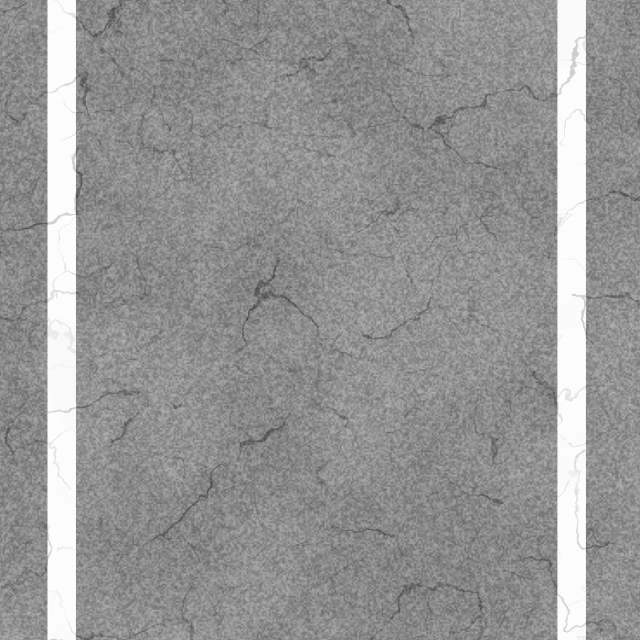
Reproduce this texture procedurally as a Shadertoy shader.

```glsl
// Cracked grey asphalt with two white painted lane stripes.
#define ASPHALT 0.557
#define PAINT 0.993
#define STRIPE_LEFT 0.0964
#define STRIPE_RIGHT 0.8932
#define STRIPE_HALF 0.0222
#define GRAIN_SCALE 370.0
#define GRAIN_AMOUNT 0.17
#define PATCH_AMOUNT 0.085
#define CRACK_CELLS 8.0
#define CRACK_WIDTH 0.0017
#define CRACK_DEPTH 0.15

float hash(vec2 p) {
    vec3 q = fract(vec3(p.xyx) * 0.1031);
    q += dot(q, q.yzx + 33.33);
    return fract((q.x + q.y) * q.z);
}

vec2 hash2(vec2 p) {
    return vec2(hash(p), hash(p + 71.7));
}

float noise(vec2 p) {
    vec2 i = floor(p), f = fract(p);
    f = f * f * (3.0 - 2.0 * f);
    return mix(mix(hash(i), hash(i + vec2(1, 0)), f.x),
               mix(hash(i + vec2(0, 1)), hash(i + vec2(1, 1)), f.x), f.y);
}

float fbm(vec2 p) {
    float sum = 0.0, amp = 0.5;
    for (int i = 0; i < 5; i++) {
        sum += amp * noise(p);
        p = mat2(1.6, 1.2, -1.2, 1.6) * p + 17.3;
        amp *= 0.5;
    }
    return sum;
}

// Jagged displacement that roughens the straight cell borders.
vec2 warp(vec2 p) {
    vec2 coarse = vec2(fbm(p * 11.0 + 3.1), fbm(p * 11.0 + 41.7)) - 0.5;
    vec2 fine = vec2(fbm(p * 45.0 + 9.4), fbm(p * 45.0 + 63.2)) - 0.5;
    return p + 0.10 * coarse + 0.018 * fine;
}

// Distance to the closest cell border (x) and a random value for it (y).
vec2 cellBorder(vec2 p) {
    vec2 base = floor(p), f = fract(p), nearCell = vec2(0), nearOffset = vec2(0);
    float best = 8.0;
    for (int y = -1; y <= 1; y++)
    for (int x = -1; x <= 1; x++) {
        vec2 cell = vec2(x, y);
        vec2 offset = cell + hash2(base + cell) - f;
        float d = dot(offset, offset);
        if (d < best) { best = d; nearCell = cell; nearOffset = offset; }
    }
    vec2 border = vec2(8.0, 0.0);
    for (int y = -2; y <= 2; y++)
    for (int x = -2; x <= 2; x++) {
        vec2 cell = nearCell + vec2(x, y);
        vec2 offset = cell + hash2(base + cell) - f;
        vec2 gap = offset - nearOffset;
        if (dot(gap, gap) < 1e-5) continue;
        float d = dot(0.5 * (nearOffset + offset), normalize(gap));
        if (d < border.x) border = vec2(d, hash(2.0 * base + cell + nearCell + 5.0));
    }
    return border;
}

// One net of cracks; borders vary in strength and some stay closed.
float crackNet(vec2 p, float cells, float width, float closed, float pixel) {
    vec2 border = cellBorder(p * cells);
    float strength = smoothstep(closed, closed + 0.5, border.y);
    strength *= smoothstep(0.2, 0.65, fbm(p * 13.0 + cells));
    float w = width * (0.5 + strength);
    float line = 1.0 - smoothstep(w - 0.8 * pixel, w + 0.8 * pixel, border.x / cells);
    return line * strength;
}

float stripe(float x, float centre, float pixel) {
    return 1.0 - smoothstep(-0.5 * pixel, 0.5 * pixel, abs(x - centre) - STRIPE_HALF);
}

void mainImage(out vec4 fragColor, in vec2 fragCoord) {
    vec2 uv = fragCoord / iResolution.xy;
    float pixel = 1.0 / min(iResolution.x, iResolution.y);

    // Stone grain and soft worn patches
    float grain = noise(uv * GRAIN_SCALE) - 0.5;
    grain += 0.5 * (noise(uv * GRAIN_SCALE * 0.53 + 31.0) - 0.5);
    float worn = smoothstep(0.3, 0.7, fbm(uv * 7.0 + 12.0)) - 0.5;
    float road = ASPHALT + GRAIN_AMOUNT * grain + PATCH_AMOUNT * 0.6 * worn;

    // Main cracks with thinner branches
    vec2 p = warp(uv);
    float cracks = crackNet(p, CRACK_CELLS, CRACK_WIDTH, 0.15, pixel);
    float branches = crackNet(p + 4.7, CRACK_CELLS * 1.8, CRACK_WIDTH * 0.6, 0.3, pixel);
    float damage = max(cracks, 0.6 * branches);
    road -= CRACK_DEPTH * damage;

    // Painted stripes with faint cracks showing through
    float paintMask = max(stripe(uv.x, STRIPE_LEFT, pixel), stripe(uv.x, STRIPE_RIGHT, pixel));
    float paint = PAINT - 0.03 * max(worn, 0.0) - 1.2 * CRACK_DEPTH * damage;
    fragColor = vec4(vec3(mix(road, paint, paintMask)), 1.0);
}
```
